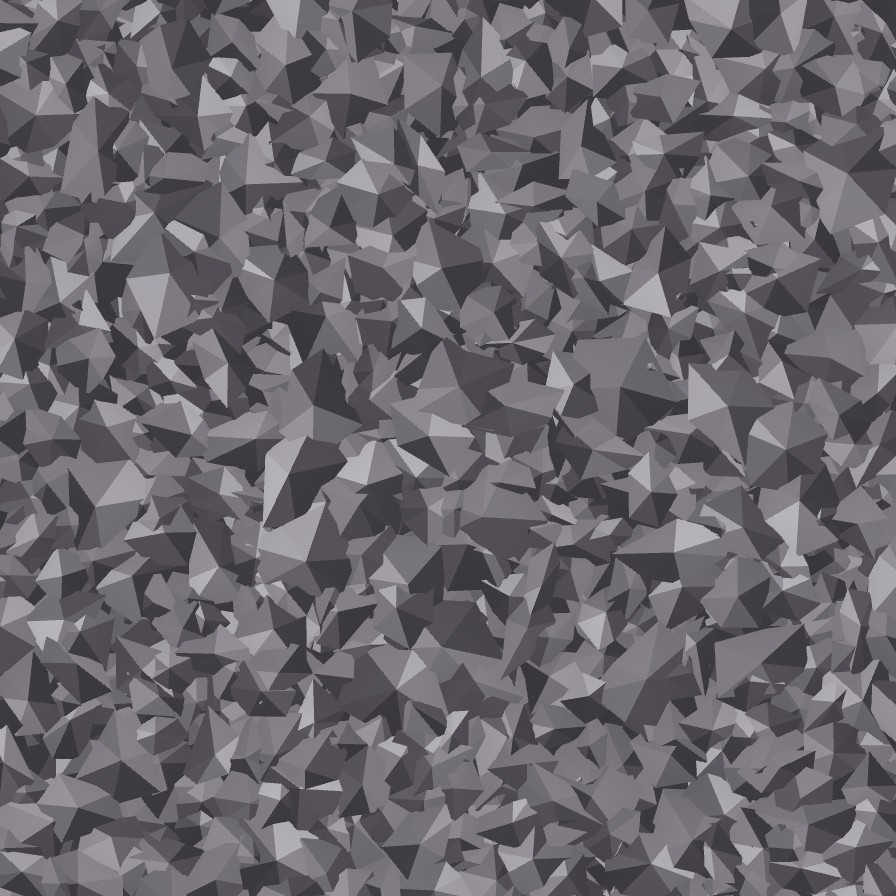
Write a Shadertoy shader that draws this background.

```glsl
const float GRID = 24.5;            // cells across the canvas, one stone each
const int REACH = 2;                // cells a stone may extend
const int SAMPLES = 3;              // antialiasing samples
const float LIGHT_ANGLE = 2.0;
const float LIGHT_SWING = 1.9;      // how far the lit side turns per stone
const float STONE_MIN = 1.25;       // stone radius in cells
const float STONE_MAX = 2.0;
const float SLIM = 0.55;            // narrowest width over length
const float RIM_REACH = 0.54;       // nearest corner over farthest
const float RIM_ROUGHNESS = 0.35;
const float BASE_SPREAD = 0.75;
const float CORNER_JITTER = 0.65;
const float TONE_JITTER = 0.2;
const float TONE_BLEND = 0.07;
const float GRAIN_VARIATION = 0.09;
const float TAU = 6.2831853;

// Tones from shaded to lit, and where each begins on the 0..1 tone scale
const int TONES = 6;
const vec3 TONE_COLOR[TONES] = vec3[](
    vec3(0.24, 0.23, 0.25), vec3(0.32, 0.30, 0.33), vec3(0.43, 0.42, 0.44),
    vec3(0.50, 0.48, 0.51), vec3(0.60, 0.58, 0.61), vec3(0.68, 0.67, 0.69));
const float TONE_START[TONES] = float[](0.0, 0.18, 0.42, 0.59, 0.86, 0.935);

struct Stone { ivec3 id; vec2 center; vec2 axis; float size; float width; float base; float peak; int sides; };
struct Facet { float height; vec2 slope; ivec3 stone; int corner; };

// Integer hash: three values in 0..1
vec3 hash3(ivec3 key) {
    uvec3 v = uvec3(key) * 1664525u + 1013904223u;
    v.x += v.y * v.z; v.y += v.z * v.x; v.z += v.x * v.y;
    v ^= v >> 16u;
    v.x += v.y * v.z; v.y += v.z * v.x; v.z += v.x * v.y;
    return vec3(v >> 8u) / 16777216.0;
}

float cross2(vec2 a, vec2 b) { return a.x * b.y - a.y * b.x; }

vec2 direction(float angle) { return vec2(cos(angle), sin(angle)); }

vec3 toneRamp(float tone) {
    vec3 color = TONE_COLOR[0];
    for (int i = 1; i < TONES; i++) {
        float t = smoothstep(-TONE_BLEND, TONE_BLEND, tone - TONE_START[i]);
        color = mix(color, TONE_COLOR[i], t);
    }
    return color;
}

// Rim corner of a stone: position in xy, height in z
vec3 rimCorner(Stone s, int k, vec3 h) {
    float angle = (float(k) + CORNER_JITTER * h.x) / float(s.sides) * TAU;
    return vec3(s.size * mix(RIM_REACH, 1.0, h.y) * direction(angle), RIM_ROUGHNESS * h.z);
}

ivec3 cornerKey(ivec3 id, int k) { return id + ivec3(0, 0, 100 * (k + 1)); }

// Keep the facet of the stone over p where it is the highest so far
void raiseFacet(Stone s, vec2 p, inout Facet top) {
    if (s.base + s.peak <= top.height) return;
    p -= s.center;
    vec2 q = vec2(dot(p, s.axis), cross2(s.axis, p) / s.width);
    if (dot(q, q) > s.size * s.size) return;

    // Pick the two corners on either side of q
    float turn = fract(atan(q.y, q.x) / TAU) * float(s.sides);
    int k = min(int(turn), s.sides - 1);
    vec3 h = hash3(cornerKey(s.id, k));
    bool after = turn - float(k) > CORNER_JITTER * h.x;
    int other = (k + (after ? 1 : s.sides - 1)) % s.sides;
    vec3 near = rimCorner(s, k, h);
    vec3 far = rimCorner(s, other, hash3(cornerKey(s.id, other)));
    vec3 a = after ? near : far;
    vec3 b = after ? far : near;

    // Triangle from the peak to the rim
    float area = cross2(a.xy, b.xy);
    vec2 uv = vec2(cross2(q, b.xy), cross2(a.xy, q)) / area;
    vec2 drop = vec2(a.z, b.z) - s.peak;
    float height = s.base + s.peak + dot(drop, uv);
    if (uv.x + uv.y > 1.0 || height <= top.height) return;
    vec2 slope = (drop.x * vec2(b.y, -b.x) + drop.y * vec2(-a.y, a.x)) / area;
    slope.y /= s.width;
    slope = slope.x * s.axis + slope.y * vec2(-s.axis.y, s.axis.x);
    top = Facet(height, slope, s.id, after ? k : other);
}

// Flat colour of one facet from the direction it faces
vec3 facetColor(Facet f) {
    vec3 noise = hash3(cornerKey(f.stone, f.corner + 20));
    float swing = 2.0 * hash3(f.stone + ivec3(0, 0, 60)).x - 1.0;
    vec2 light = direction(LIGHT_ANGLE + LIGHT_SWING * swing);
    vec2 facing = -f.slope / max(length(f.slope), 1e-4);
    float tone = 1.0 - acos(clamp(dot(facing, light), -1.0, 1.0)) / (0.5 * TAU);
    tone += TONE_JITTER * (noise.x - 0.5);
    float depth = mix(0.95, 1.02, smoothstep(0.2, 1.2, f.height));
    return toneRamp(tone) * depth * (1.0 + GRAIN_VARIATION * (noise.y - 0.5));
}

void mainImage(out vec4 fragColor, in vec2 fragCoord) {
    float pixel = GRID / iResolution.y;
    vec2 p = fragCoord * pixel;
    ivec2 home = ivec2(floor(p));
    Facet tops[SAMPLES];
    for (int i = 0; i < SAMPLES; i++) tops[i] = Facet(-1.0, vec2(0.0, 1.0), ivec3(0), 0);

    // Each stone is built once and shared by all samples
    for (int y = -REACH; y <= REACH; y++)
    for (int x = -REACH; x <= REACH; x++) {
        ivec3 id = ivec3(home + ivec2(x, y), 0);
        vec3 place = hash3(id);
        float size = mix(STONE_MIN, STONE_MAX, place.z * place.z);
        vec2 center = vec2(id.xy) + place.xy;
        if (distance(p, center) > size) continue;
        vec3 form = hash3(id + ivec3(0, 0, 20));
        vec3 build = hash3(id + ivec3(0, 0, 40));
        Stone s = Stone(id, center, direction(form.x * TAU), size, mix(SLIM, 1.0, form.y),
            BASE_SPREAD * form.z, size * mix(0.3, 0.5, build.x), 5 + int(build.y * 2.99));
        for (int i = 0; i < SAMPLES; i++)
            raiseFacet(s, p + pixel * (fract(vec2(i, 2 * i) / 3.0 + 1.0 / 6.0) - 0.5), tops[i]);
    }

    vec3 sum = vec3(0.0);
    for (int i = 0; i < SAMPLES; i++) sum += facetColor(tops[i]);
    fragColor = vec4(sum / float(SAMPLES), 1.0);
}
```
